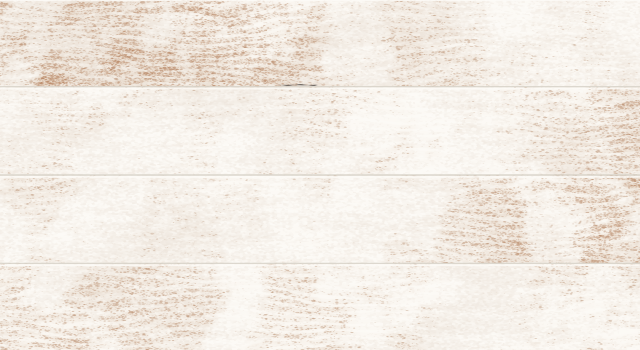
This texture is drawn by a WebGL 2 fragment shader. Its source:

```glsl
#version 300 es
precision highp float;

uniform vec2 u_resolution;
out vec4 outColor;

const float PLANKS = 4.0;
const float PLANK_HEIGHT = 0.2524;
const float SEAM_HALF_WIDTH = 0.0020;
const float GRAIN_LINES = 40.0;     // grain cycles per canvas height
const float GRAIN_SWIRL = 0.75;
const vec2 FLECK_CELL = vec2(0.0072, 0.0038);
const int FLECK_LAYERS = 3;
const float FLECK_OPACITY = 0.58;
const float MOTTLE = 0.75;

const vec3 WHITE_PAINT = vec3(0.992, 0.985, 0.970);
const vec3 CREAM_PAINT = vec3(0.938, 0.910, 0.878);
const vec3 THIN_PAINT = vec3(0.880, 0.795, 0.710);
const vec3 TAN_WOOD = vec3(0.790, 0.705, 0.625);
const vec3 RUST_WOOD = vec3(0.690, 0.470, 0.325);
const vec3 SEAM_SHADE = vec3(0.845, 0.825, 0.785);
const vec3 CHIP_SHADE = vec3(0.400, 0.370, 0.350);

// Wear at eight stations from left to right, bottom plank first
const vec4 WEAR_LEFT[4] = vec4[4](
    vec4(0.42, 0.50, 0.44, 0.34), vec4(0.30, 0.33, 0.22, 0.28),
    vec4(0.22, 0.30, 0.20, 0.25), vec4(0.85, 0.98, 0.74, 0.62));
const vec4 WEAR_RIGHT[4] = vec4[4](
    vec4(0.50, 0.32, 0.38, 0.60), vec4(0.28, 0.42, 0.78, 0.86),
    vec4(0.34, 0.30, 0.40, 0.56), vec4(0.52, 0.36, 0.15, 0.25));

float hash(vec2 p) {
    vec3 q = fract(vec3(p.xyx) * vec3(0.1031, 0.1030, 0.0973));
    q += dot(q, q.yzx + 33.33);
    return fract((q.x + q.y) * q.z);
}

// Cellular noise with softly blended cells, 0 to 1
float softCells(vec2 q) {
    vec2 home = floor(q);
    vec2 total = vec2(0.0);
    for (int y = -1; y <= 1; y++) {
        for (int x = -1; x <= 1; x++) {
            vec2 id = home + vec2(x, y);
            vec2 away = q - id - vec2(hash(id + 11.3), hash(id + 57.9));
            float weight = exp(-5.0 * dot(away, away));
            total += weight * vec2(hash(id + 83.1), 1.0);
        }
    }
    return total.x / total.y;
}

float layeredCells(vec2 q) {
    return 0.55 * softCells(q) + 0.29 * softCells(q * 2.1 + 31.0)
         + 0.16 * softCells(q * 4.3 + 67.0);
}

// Flecks that grow and multiply with wear
float flecks(vec2 p, vec2 cell, float wear, float seed, float pixel) {
    vec2 q = p / cell;
    vec2 home = floor(q);
    float soft = 0.5 * pixel / cell.y;
    float cover = 0.0;
    for (int y = -1; y <= 1; y++) {
        for (int x = -1; x <= 1; x++) {
            vec2 id = home + vec2(x, y);
            vec2 key = id + seed * 71.0;
            vec2 center = id + vec2(hash(key), hash(key + 19.7));
            float rarity = 0.85 * hash(key + 43.1);
            float presence = smoothstep(rarity, rarity + 0.2, wear);
            float radius = presence * mix(0.15, 0.55, hash(key + 67.3));
            float dist = length(q - center);
            float fleck = 1.0 - smoothstep(radius - soft, radius + soft, dist);
            float strength = mix(0.3, 1.0, hash(key + 91.9));
            cover = max(cover, fleck * presence * strength);
        }
    }
    return cover;
}

// Bent growth rings, 0 on painted ridges and 1 in worn grooves
float woodGrain(vec2 p, float plank) {
    vec2 q = p + plank * vec2(3.1, 1.7);
    float bend = sin(q.x * 5.0 + q.y * 14.0)
               + 0.5 * sin(q.x * 11.0 - q.y * 21.0)
               + 0.2 * sin(q.x * 29.0 + q.y * 47.0);
    float ring = sin(6.2832 * (q.y * GRAIN_LINES + GRAIN_SWIRL * bend));
    return smoothstep(-0.9, 0.2, ring);
}

// Broad smudges broken up by finer level patches
float plankWear(vec2 p, float across, float plank) {
    vec4 station = vec4(0, 1, 2, 3);
    vec4 nearLeft = max(1.0 - abs(across * 7.0 - station), 0.0);
    vec4 nearRight = max(1.0 - abs(across * 7.0 - station - 4.0), 0.0);
    float amount = dot(WEAR_LEFT[int(plank)], nearLeft)
                 + dot(WEAR_RIGHT[int(plank)], nearRight);
    float smudge = layeredCells(p * vec2(8.0, 6.0) + plank * 17.0);
    float patches = layeredCells(p * vec2(17.0, 48.0) + plank * 7.0);
    return amount * (0.3 + 0.8 * smoothstep(0.3, 0.68, smudge)) * (0.4 + 1.2 * patches);
}

void main() {
    vec2 p = gl_FragCoord.xy / u_resolution.y;
    float across = gl_FragCoord.x / u_resolution.x;
    float pixel = 1.0 / u_resolution.y;
    float row = (p.y - 0.5) / PLANK_HEIGHT + 0.5 * PLANKS;
    float plank = clamp(floor(row), 0.0, PLANKS - 1.0);
    float wear = plankWear(p, across, plank);

    // Brushed paint with soft clouds and a fine mottle
    float brush = layeredCells(vec2(p.x * 5.0, p.y * 50.0) + plank * 9.0) - 0.5;
    float cloud = layeredCells(p * vec2(4.0, 5.0) + plank * 5.0) - 0.5;
    float mottle = softCells(p * vec2(130.0, 230.0)) - 0.5;
    float whiteness = 0.77 + 0.5 * brush + 1.1 * cloud + MOTTLE * mottle - 0.4 * wear;
    vec3 color = mix(CREAM_PAINT, WHITE_PAINT, clamp(whiteness, 0.0, 1.0));

    // Thin paint and bare wood showing through the grain
    float exposed = wear * mix(0.45, 1.0, woodGrain(p, plank));
    color = mix(color, THIN_PAINT, clamp(0.5 * exposed, 0.0, 1.0));
    vec3 wood = mix(TAN_WOOD, RUST_WOOD, clamp(0.1 + 0.8 * wear, 0.0, 1.0));
    for (int i = 0; i < FLECK_LAYERS; i++) {
        float layer = float(i);
        vec2 cell = FLECK_CELL * (1.0 + 0.45 * layer);
        float cover = flecks(p, cell, exposed * (1.0 - 0.25 * layer), layer + 1.0, pixel);
        color = mix(color, wood, FLECK_OPACITY * cover);
    }

    // Seams with a lit lower lip
    float offset = (row - floor(row + 0.5)) * PLANK_HEIGHT;
    float lip = 1.0 - smoothstep(0.001, 0.004, abs(offset + 0.0055));
    float seam = 1.0 - smoothstep(SEAM_HALF_WIDTH - 0.5 * pixel,
                                  SEAM_HALF_WIDTH + 0.5 * pixel, abs(offset));
    color = mix(color, WHITE_PAINT, 0.8 * lip);
    color = mix(color, SEAM_SHADE, 0.85 * seam);

    // Dark chip along the upper seam
    vec2 chip = abs(p - vec2(0.852, 0.757 + 0.001 * sin(p.x * 90.0)));
    float chipMask = (1.0 - smoothstep(0.046, 0.060, chip.x))
                   * (1.0 - smoothstep(0.0005, 0.0005 + pixel, chip.y));
    color = mix(color, CHIP_SHADE, chipMask * (0.55 + 0.35 * sin(p.x * 170.0)));
    outColor = vec4(color, 1.0);
}
```
